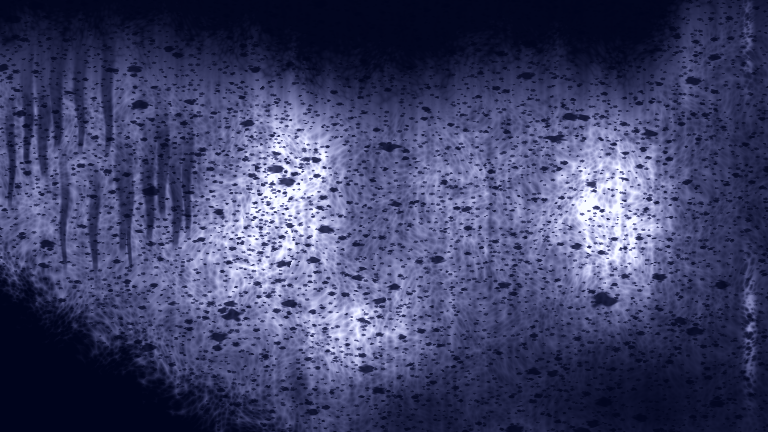
Reproduce this texture procedurally as a WebGL 1 fragment shader.

```glsl
precision highp float;
// Weathered indigo metal wall: two pale glows, ragged shadows, drips and chipped specks.
uniform vec2 u_resolution;

#define BASE_LIGHT 0.25
#define GRAIN_CONTRAST 1.15
#define STREAK_CONTRAST 0.35
#define SPECK_DARKNESS 0.78
#define DRIP_DARKNESS 0.60
#define EDGE_RAGGED 0.16
#define DRIP_COUNT 14

vec2 hash2(vec2 p) {
  vec3 a = fract(p.xyx * vec3(0.1031, 0.1030, 0.0973));
  a += dot(a, a.yzx + 33.33);
  return fract((a.xx + a.yz) * a.zy);
}

// Distance to the nearest scattered point
float cellular(vec2 p) {
  vec2 id = floor(p);
  float nearest = 2.0;
  for (int j = -1; j <= 1; j++)
    for (int i = -1; i <= 1; i++) {
      vec2 c = id + vec2(float(i), float(j));
      nearest = min(nearest, length(p - c - hash2(c)));
    }
  return nearest;
}

float grunge(vec2 p) {
  p += 0.012 * sin(p.yx * 31.0 + 2.0 * sin(p * 17.0));
  return 0.28 * cellular(p * 13.0) + 0.34 * cellular(p * 37.0 + 9.0)
       + 0.38 * cellular(p * 88.0 + 23.0);
}

// Ragged flakes, one candidate per cell
float specks(vec2 p, float freq, float amount) {
  vec2 q = p * freq * vec2(0.75, 1.0);
  vec2 id = floor(q);
  float soft = 1.3 * freq / u_resolution.y;
  float ragged = 0.07 * sin(q.x * 13.0 + 2.0 * sin(q.y * 9.0)) * sin(q.y * 17.0);
  float mask = 0.0;
  for (int j = -1; j <= 1; j++)
    for (int i = -1; i <= 1; i++) {
      vec2 c = id + vec2(float(i), float(j));
      vec2 h = hash2(c + 37.0);
      float radius = 0.06 + 0.32 * h.x * h.x;
      float d = length((q - c - hash2(c)) * vec2(1.0, 1.4)) + ragged;
      mask = max(mask, step(h.y, amount) * (1.0 - smoothstep(radius * 0.7, radius + soft, d)));
    }
  return mask;
}

float glow(vec2 p, vec2 center, vec2 size) {
  vec2 d = (p - center) / size;
  return exp(-dot(d, d));
}

float chip(vec2 p, vec2 center, vec2 size) {
  vec2 d = (p - center) / size;
  d += 0.25 * sin(d.yx * 5.0 + center * 40.0);
  return 1.0 - smoothstep(0.65, 1.1, length(d));
}

float drips(vec2 p) {
  float mask = 0.0;
  for (int i = 0; i < DRIP_COUNT; i++) {
    vec2 h = hash2(vec2(float(i) + 3.0, 7.0));
    float x = 0.03 + 0.031 * float(i) + 0.02 * (h.x - 0.5) + 0.003 * sin(p.y * 35.0 + h.y * 9.0);
    float foot = 0.32 + 0.33 * h.y;
    float width = (0.005 + 0.010 * h.x) * (0.5 + smoothstep(foot, foot + 0.2, p.y));
    float span = smoothstep(foot, foot + 0.04, p.y) * (1.0 - smoothstep(foot + 0.13, foot + 0.36, p.y));
    mask = max(mask, span * (1.0 - smoothstep(width * 0.5, width + 0.003, abs(p.x - x))));
  }
  return mask;
}

void main() {
  vec2 p = gl_FragCoord.xy / u_resolution.y;
  p.x *= 1.77778 * u_resolution.y / u_resolution.x;
  float grain = grunge(p);
  float streak = cellular(vec2(p.x * 58.0, p.y * 3.5));
  float ragged = EDGE_RAGGED * (grain - 0.45) + 0.012 * sin(p.x * 43.0 + 2.0 * sin(p.x * 19.0));

  // Broad light and glows
  float light = BASE_LIGHT + 0.17 * glow(p, vec2(0.20, 0.58), vec2(0.36, 0.30));
  light += 0.62 * glow(p, vec2(0.67, 0.57), vec2(0.12, 0.20));
  light += 0.36 * glow(p, vec2(0.54, 0.39), vec2(0.14, 0.14));
  light += 0.48 * glow(p, vec2(0.82, 0.23), vec2(0.17, 0.12));
  light += 0.28 * glow(p, vec2(1.05, 0.53), vec2(0.25, 0.22));
  light += 0.72 * glow(p, vec2(1.41, 0.50), vec2(0.12, 0.20));
  light += 0.14 * glow(p, vec2(1.51, 0.50), vec2(0.010, 0.17));

  // Soft shadows, then the dark top and lower left corner
  light *= 1.0 - 0.22 * glow(p, vec2(0.88, 0.54), vec2(0.08, 0.16));
  light *= 1.0 - 0.85 * glow(p, vec2(1.50, 0.06), vec2(0.38, 0.19));
  light *= 1.0 - 0.60 * glow(p, vec2(0.98, 0.02), vec2(0.16, 0.13));
  light *= 1.0 - 0.40 * smoothstep(1.58, 1.76, p.x);
  float top = 0.95 - 0.11 * glow(p, vec2(0.88, p.y), vec2(0.30, 1.0))
            - 0.08 * glow(p, vec2(1.41, p.y), vec2(0.13, 1.0)) + 0.12 * smoothstep(1.48, 1.65, p.x);
  light *= 1.0 - 0.97 * smoothstep(top - 0.17, top + 0.04, p.y + ragged);
  light *= smoothstep(-0.04, 0.13, p.y + ragged - 0.34 + 0.62 * p.x);

  // Surface texture
  light *= 1.0 + GRAIN_CONTRAST * (grain - 0.47) + STREAK_CONTRAST * (streak - 0.45);
  light *= 1.0 - DRIP_DARKNESS * drips(p);
  light *= 1.0 - 0.5 * glow(p, vec2(0.69 + 0.1 * (0.1 - p.y), 0.10), vec2(0.022, 0.10));
  light *= 1.0 - 0.35 * glow(p, vec2(1.135, 0.52), vec2(0.005, 0.16));

  // Specks crowd into a column beside the left glow
  float crowd = glow(p, vec2(0.63, 0.57), vec2(0.05, 0.17));
  float flakes = max(specks(p, 24.0, 0.22 + 0.3 * crowd), specks(p + 3.1, 52.0, 0.30 + 0.5 * crowd));
  flakes = max(flakes, 0.8 * specks(p + 7.7, 105.0, 0.35 + 0.4 * crowd));
  flakes = max(flakes, chip(p, vec2(1.40, 0.306), vec2(0.032, 0.019)));
  flakes = max(flakes, chip(p, vec2(0.90, 0.660), vec2(0.028, 0.011)));
  flakes = max(flakes, chip(p, vec2(0.537, 0.27), vec2(0.024, 0.015)));
  flakes = max(flakes, chip(p, vec2(1.285, 0.68), vec2(0.026, 0.009)));
  light *= 1.0 - SPECK_DARKNESS * flakes;

  // Pale worn seam on the right
  float wear = glow(p, vec2(1.735, 0.25), vec2(0.014, 0.13)) + 0.6 * glow(p, vec2(1.73, 0.92), vec2(0.012, 0.12));
  light += 0.42 * wear * smoothstep(0.25, 0.6, grain);

  float t = clamp(light, 0.0, 0.97);
  gl_FragColor = vec4(t, t + 0.015, min(1.0, 0.11 + 1.4 * t - 0.42 * t * t), 1.0);
}
```
